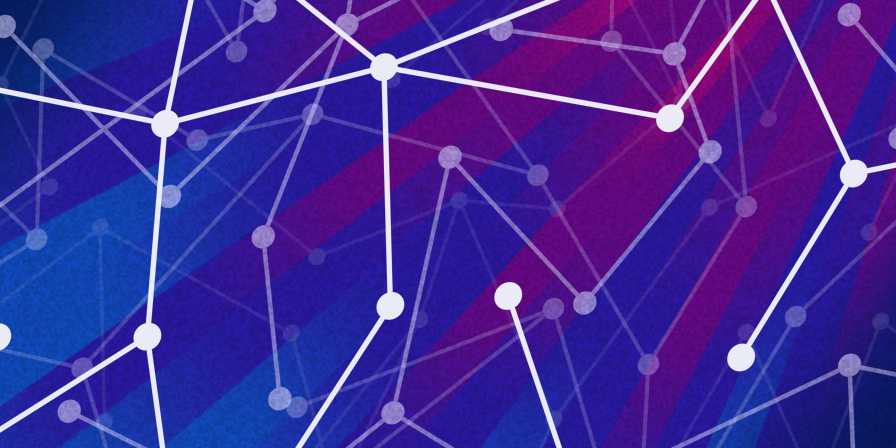
This background is drawn by a WebGL 2 fragment shader. Its source:

```glsl
#version 300 es
precision highp float;
// Layered networks of linked dots over fanned blue, violet and magenta beams.

#define FAN_CENTER vec2(2.33, 1.70)
#define BEAM_WIDTH 0.055
#define BEAM_CONTRAST 0.30
#define HEAT_CENTER vec2(1.52, 0.95)
#define GRID_LEAN 0.30
#define DOT_JITTER 0.74
#define EXTRA_LINKS 0.24
#define GRAIN_SCALE 170.0
#define GRAIN_AMOUNT 0.10

uniform vec2 u_resolution;
out vec4 fragColor;

const vec3 NAVY = vec3(0.02, 0.09, 0.34);
const vec3 BLUE = vec3(0.06, 0.27, 0.69);
const vec3 INDIGO = vec3(0.15, 0.09, 0.59);
const vec3 PURPLE = vec3(0.37, 0.03, 0.49);
const vec3 MAGENTA = vec3(0.60, 0.02, 0.44);
const vec3 LAVENDER = vec3(0.80, 0.78, 0.94);
const vec3 WHITE = vec3(0.92, 0.92, 0.97);

vec2 hash2(vec2 p) {
    vec3 q = fract(p.xyx * vec3(0.1031, 0.1030, 0.0973));
    q += dot(q, q.yzx + 33.33);
    return fract((q.xx + q.yz) * q.zy);
}

float valueNoise(vec2 p) {
    vec2 i = floor(p), f = fract(p);
    f = f * f * (3.0 - 2.0 * f);
    float low = mix(hash2(i).x, hash2(i + vec2(1, 0)).x, f.x);
    float high = mix(hash2(i + vec2(0, 1)).x, hash2(i + vec2(1, 1)).x, f.x);
    return mix(low, high, f.y);
}

// Warm or cool offset of one beam of the fan
float beamTone(float beam) {
    float angle = (beam + 0.5) * BEAM_WIDTH;
    return cos((angle - 0.87) * 29.0) + 0.7 * (hash2(vec2(beam, 7.0)).x - 0.5);
}

vec3 background(vec2 p) {
    vec2 toCenter = FAN_CENTER - p;
    float ray = atan(toCenter.y, toCenter.x) / BEAM_WIDTH;
    float beam = floor(ray);
    float tone = mix(beamTone(beam), beamTone(beam + 1.0), smoothstep(0.93, 1.0, ray - beam));
    float heat = 0.9 - length((p - HEAT_CENTER) * vec2(0.75, 0.8)) + BEAM_CONTRAST * tone;

    vec3 color = mix(BLUE, INDIGO, smoothstep(-0.40, 0.10, heat));
    color = mix(color, PURPLE, smoothstep(0.25, 0.70, heat));
    color = mix(color, MAGENTA, smoothstep(0.85, 1.30, heat));

    // Dark upper left and lower right corners
    float corner = abs(dot(p - vec2(1.0, 0.5), vec2(0.8, -0.6)));
    return mix(color, NAVY, 0.9 * smoothstep(0.72, 1.08, corner));
}

float segmentDistance(vec2 p, vec2 a, vec2 b) {
    vec2 pa = p - a, ba = b - a;
    return length(pa - ba * clamp(dot(pa, ba) / dot(ba, ba), 0.0, 1.0));
}

// Jittered dot position on a leaning grid
vec2 dotPosition(vec2 cell, float size, float seed) {
    vec2 g = (cell + 0.5 + DOT_JITTER * (hash2(cell + seed) - 0.5)) * size;
    return vec2(g.x + GRID_LEAN * g.y, g.y);
}

// Neighbour chosen by a random value, mostly the one above
vec2 linkStep(float r) {
    if (r < 0.42) return vec2(0, 1);
    if (r < 0.62) return vec2(1, 1);
    return r < 0.88 ? vec2(1, -1) : vec2(1, 0);
}

// Coverage of one network: x for lines, y for dots
vec2 network(vec2 p, float size, float radius, float halfWidth, float seed) {
    float pixel = 0.75 / u_resolution.y;
    vec2 home = floor(vec2(p.x - GRID_LEAN * p.y, p.y) / size);
    float lineDist = 1e3, dotDist = 1e3;
    for (int y = -1; y <= 1; y++) {
        for (int x = -1; x <= 1; x++) {
            vec2 cell = home + vec2(x, y);
            vec2 a = dotPosition(cell, size, seed);
            vec2 r = hash2(cell + seed + 51.7);
            vec2 b = dotPosition(cell + linkStep(r.x), size, seed);
            lineDist = min(lineDist, segmentDistance(p, a, b));
            if (r.y < EXTRA_LINKS) {
                b = dotPosition(cell + linkStep(r.y / EXTRA_LINKS), size, seed);
                lineDist = min(lineDist, segmentDistance(p, a, b));
            }
            // Slightly oval dot, tilted to the upper right
            vec2 d = p - a;
            dotDist = min(dotDist, length(vec2(0.67 * (d.x + d.y), 0.75 * (d.x - d.y))));
        }
    }
    return 1.0 - smoothstep(-pixel, pixel, vec2(lineDist - halfWidth, dotDist - radius));
}

void main() {
    vec2 p = gl_FragCoord.xy / u_resolution.y;
    vec3 color = background(p);

    // Translucent networks, back to front
    vec2 faint = network(p, 0.34, 0.019, 0.0040, 13.0);
    color = mix(color, LAVENDER, max(0.10 * faint.x, 0.15 * faint.y));
    vec2 dim = network(p, 0.40, 0.024, 0.0045, 37.0);
    color = mix(color, LAVENDER, max(0.24 * dim.x, 0.34 * dim.y));
    vec2 middle = network(p, 0.38, 0.026, 0.0050, 82.0);
    color = mix(color, LAVENDER, max(0.52 * middle.x, 0.60 * middle.y));

    // Fine leathery grain
    float grain = valueNoise(p * GRAIN_SCALE) + 0.5 * valueNoise(p.yx * GRAIN_SCALE * 1.9) - 0.75;
    color *= 1.0 + 2.0 * GRAIN_AMOUNT * grain;

    // Crisp front network
    vec2 front = network(p, 0.46, 0.031, 0.0060, 24.0);
    color = mix(color, WHITE, max(front.x, front.y));
    fragColor = vec4(color, 1.0);
}
```
